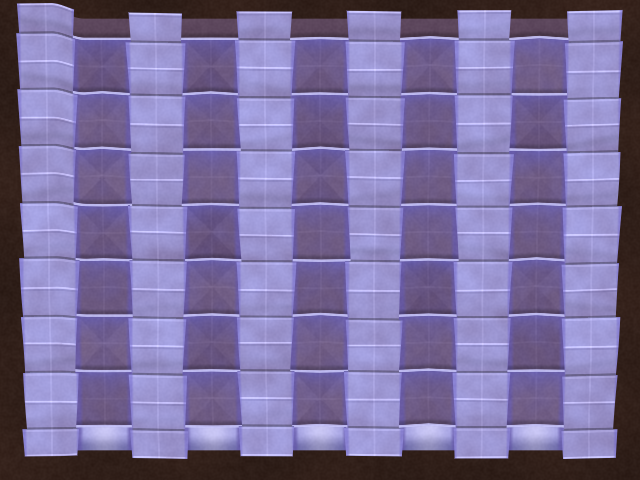
Write a Shadertoy shader that draws this pattern.

```glsl
// Pleated lavender paper on a dark table: six raised columns of creased tiles
// alternate with five sunken columns of shaded cells, seven full rows deep.
// A warped grid gives the layout; hashes and gradient noise vary each fold.
#define PITCH vec2(0.1141, 0.1153)   // column and row size, canvas heights
#define ORIGIN vec2(-0.627, -0.415)  // top left of the first full row
#define ROWS 7.0
#define LAST_COLUMN 5.0
#define FLARE 0.06
#define CREASE_WIDTH 0.016
#define FOLD_WIDTH 0.026
#define TABLE vec3(0.195, 0.125, 0.10)
#define PAPER_DIM vec3(0.56, 0.52, 0.73)
#define PAPER_LIT vec3(0.65, 0.64, 0.89)
#define CELL_SHADE vec3(0.42, 0.345, 0.50)
#define CELL_BLUE vec3(0.42, 0.39, 0.73)

float hash(vec2 p) {
    vec3 q = fract(vec3(p.xyx) * 0.1031);
    q += dot(q, q.yzx + 33.33);
    return fract((q.x + q.y) * q.z);
}

float corner(vec2 cell, vec2 offset) {
    float angle = 6.2832 * hash(cell);
    return dot(vec2(cos(angle), sin(angle)), offset);
}

float gradientNoise(vec2 p) {
    vec2 i = floor(p), f = p - i;
    vec2 w = f * f * f * (f * (f * 6.0 - 15.0) + 10.0);
    vec2 e = vec2(1, 0);
    float a = mix(corner(i, f), corner(i + e, f - e), w.x);
    float b = mix(corner(i + e.yx, f - e.yx), corner(i + 1.0, f - 1.0), w.x);
    return mix(a, b, w.y);
}

float cover(float d, float px) { return clamp(0.5 - d / px, 0.0, 1.0); }

float stroke(float d, float width, float px) {
    return 1.0 - smoothstep(width * 0.5, width * 0.5 + px, abs(d));
}

// Distance to the nearest whole number, signed
float toSeam(float y) { return fract(y + 0.5) - 0.5; }

vec3 sunkenCell(vec2 g, float px) {
    float column = clamp(floor((g.x - 0.5) * 0.5), 0.0, LAST_COLUMN - 1.0);
    float x = g.x - (2.0 * column + 1.5);
    float arch = hash(vec2(column, floor(g.y + 0.5)) + 41.0);
    float y = g.y + 0.035 + 0.10 * (arch - 0.25) * (0.5 - abs(x));
    float row = floor(y), v = y - row;
    vec2 id = vec2(column, row) + 17.0;

    // Blue light under the fold, fading to mauve, with faint diagonal facets
    vec3 col = CELL_SHADE + 0.055 * (hash(id) - 0.5);
    float glow = exp(-4.2 * v) + 0.25 * gradientNoise(g * 3.0);
    col = mix(col, CELL_BLUE, clamp(glow, 0.0, 1.0) * 0.85);
    float facet = smoothstep(-0.03, 0.03, abs(x) - abs(v - 0.5));
    col += (facet - 0.5) * 0.035 * hash(id + 5.0);
    col += 0.025 * (stroke(v - 0.5, CREASE_WIDTH, px) + stroke(x, CREASE_WIDTH, px));

    // Half cells at the top and bottom of the sheet
    float upper = cover(y, px), lower = cover(ROWS - y, px);
    col = mix(col, vec3(0.40, 0.315, 0.40) - 0.05 * v, upper);
    vec3 lip = mix(PAPER_LIT, vec3(0.79, 0.78, 0.96), smoothstep(0.5, 0.0, abs(x)));
    col = mix(col, lip - 0.22 * smoothstep(0.12, 0.4, v), lower);

    // Side walls and the bright folded edge
    float wall = smoothstep(0.39, 0.48, abs(x));
    col = mix(col, vec3(0.40, 0.35, 0.67), wall * 0.75 * (1.0 - upper));
    float fold = toSeam(y);
    col *= 1.0 - 0.22 * smoothstep(0.09, 0.0, abs(fold + 0.045));
    return mix(col, vec3(0.78, 0.77, 0.98), 0.9 * stroke(fold, FOLD_WIDTH, px));
}

vec3 raisedTile(float x, float y, float column, float px) {
    float row = floor(y), v = y - row;
    vec2 id = vec2(column, row) + 3.0;
    float halfShade = hash(id + step(0.5, v) * 23.0) - 0.5;
    float wrinkle = gradientNoise(vec2(x * 2.2 + column * 9.0, y * 2.7));
    float light = 0.60 + 0.4 * halfShade + 0.55 * wrinkle - 0.18 * x;
    light -= 0.45 * smoothstep(0.72, 1.0, v);
    vec3 col = mix(PAPER_DIM, PAPER_LIT, light);

    // Soft dents, then the cross crease and overlapping row seam
    float dent = v - 0.82 - 0.35 * x * (hash(id + 9.0) - 0.5);
    col *= 1.0 - 0.10 * hash(id + 2.0) * exp(-160.0 * dent * dent);
    float crease = v - 0.5 - 0.03 * x * (hash(id + 6.0) - 0.5);
    col -= 0.05 * stroke(crease - 0.03, 0.025, px);
    col += 0.17 * stroke(crease, CREASE_WIDTH, px);
    col += 0.045 * stroke(x, CREASE_WIDTH, px);
    float seam = toSeam(y);
    col *= 1.0 - 0.28 * stroke(seam + 0.008, 0.022, px);
    col += 0.07 * stroke(seam - 0.035, 0.02, px);
    return mix(col, vec3(0.46, 0.42, 0.80), 0.55 * smoothstep(0.445, 0.50, abs(x)));
}

void mainImage(out vec4 fragColor, in vec2 fragCoord) {
    vec2 p = (fragCoord - 0.5 * iResolution.xy) / iResolution.y;
    p.y = -p.y;
    float px = 1.0 / (iResolution.y * PITCH.x);

    // Sheet tapers downward and its left side lifts near the top
    vec2 g = (vec2(p.x * (1.0 + 0.022 * (p.y + 0.4)), p.y) - ORIGIN) / PITCH;
    g.x += 0.035 * gradientNoise(g * 0.6);
    g.y += 0.14 * smoothstep(1.2, 0.6, g.x) * (1.0 - g.y / ROWS);

    float column = clamp(floor((g.x + 0.5) * 0.5), 0.0, LAST_COLUMN);
    float x = g.x - (2.0 * column + 0.5);
    float y = g.y + 0.10 * gradientNoise(vec2(column * 7.3, g.y * 0.7));
    y += 0.05 * x * (hash(vec2(column, 31.0)) - 0.5);
    float v = fract(y);
    float jitter = hash(vec2(column + step(0.0, x) * 13.0, floor(y) + 2.0)) - 0.5;
    float halfWidth = 0.5 + FLARE * (0.5 - v) + 0.05 * jitter;

    // Table, sunken layer, raised layer
    vec3 col = TABLE * (1.0 + 0.25 * gradientNoise(p * 5.0));
    float between = max(0.5 - g.x, g.x - 2.0 * LAST_COLUMN - 0.5);
    float sunken = max(between, abs(g.y - 0.5 * ROWS) - 3.90);
    col = mix(col, sunkenCell(g, px), cover(sunken, px));
    float raised = max(abs(x) - halfWidth, abs(y - 0.5 * ROWS) - 4.02);
    col = mix(col, raisedTile(x, y, column, px), cover(raised, px));

    col += 0.022 * gradientNoise(p * 170.0) + 0.02 * gradientNoise(p * 60.0);
    fragColor = vec4(clamp(col, 0.0, 1.0), 1.0);
}
```
